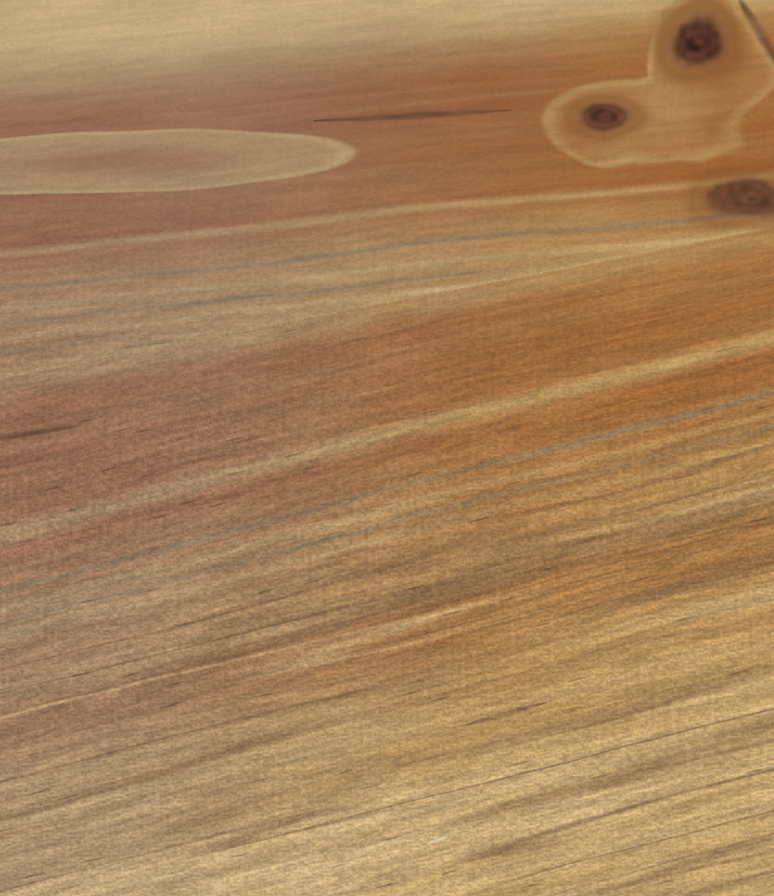
This texture is drawn by a WebGL 1 fragment shader. Its source:

```glsl
precision highp float;
// Varnished pine board seen at a slant: soft and reddish at the top, sharp and pale at the bottom.
// A sheared grain coordinate carries bands, hairlines and fibres; elliptic distances
// add the knots and the pale lens, and tapered segments add the cracks.
uniform vec2 u_resolution;

#define BROWN_COOL vec3(0.59, 0.435, 0.335)
#define BROWN_WARM vec3(0.62, 0.405, 0.22)
#define TAN_COOL vec3(0.66, 0.555, 0.425)
#define TAN_WARM vec3(0.72, 0.58, 0.37)
#define PALE vec3(0.82, 0.715, 0.53)
#define GREY_VEIN vec3(0.53, 0.475, 0.39)
#define KNOT_DARK vec3(0.27, 0.16, 0.13)
#define CRACK_DARK vec3(0.36, 0.25, 0.20)
#define FIBRE_CONTRAST 0.22
#define STREAK_CONTRAST 0.8
#define SPECK_CONTRAST 0.115

float hash(vec2 p) {
  return fract(sin(dot(p, vec2(127.1, 311.7))) * 43758.5453);
}

float noise(vec2 p) {
  vec2 i = floor(p), f = fract(p);
  f = f * f * (3.0 - 2.0 * f);
  return mix(mix(hash(i), hash(i + vec2(1, 0)), f.x),
             mix(hash(i + vec2(0, 1)), hash(i + vec2(1, 1)), f.x), f.y);
}

float fbm(vec2 p) {
  float sum = 0.0, amp = 0.53;
  for (int i = 0; i < 4; i++) {
    sum += amp * noise(p);
    p = p * 2.03 + 17.3;
    amp *= 0.5;
  }
  return sum;
}

float band(float v, float centre, float width) {
  float d = (v - centre) / width;
  return exp(-d * d);
}

// Long thin lines: the mid-level contours of stretched noise.
float hairlines(vec2 p, float width) {
  return band(noise(p), 0.5, width) * smoothstep(0.4, 0.75, noise(p * vec2(1.5, 0.7) + 31.0));
}

// Elliptic distance with a slightly wavering outline; 1 lies on the edge.
float oval(vec2 p, vec2 centre, vec2 radius) {
  return length((p - centre) / radius) + 0.35 * (noise(p * 24.0) - 0.5);
}

// Crack from a to b, tapered at both ends.
float crack(vec2 p, vec2 a, vec2 b, float width) {
  vec2 ab = b - a;
  float t = clamp(dot(p - a, ab) / dot(ab, ab), 0.0, 1.0);
  float w = width * (0.25 + 3.0 * t * (1.0 - t));
  return (0.3 + 0.7 * noise(p * vec2(45.0, 200.0))) * (1.0 - smoothstep(0.1 * w, w, length(p - a - ab * t)));
}

vec3 addKnot(vec3 col, vec2 p, vec2 centre, vec2 radius, float strength) {
  float d = oval(p, centre, radius);
  col = mix(col, BROWN_WARM * 0.85, 0.65 * strength * band(d, 1.15, 0.3));
  vec3 heart = KNOT_DARK * (0.85 + 0.6 * noise(p * 130.0) + 0.12 * sin(d * 16.0));
  return mix(col, heart, strength * (1.0 - smoothstep(0.45, 1.1, d)));
}

void main() {
  vec2 p = gl_FragCoord.xy / u_resolution.y;
  p.y = 1.0 - p.y;                            // y runs down from the top edge
  float sharp = smoothstep(0.1, 0.6, p.y);    // depth of field

  // Grain coordinate: two fans of grain meet along a pale seam.
  float seam = p.y - (0.423 - 0.195 * p.x);
  float lower = smoothstep(-0.002, 0.002, seam);
  float slope = mix(0.1, mix(0.195, 0.26, smoothstep(0.0, 0.13, seam)), lower);
  float v = p.y + slope * p.x + 0.012 * (fbm(p * vec2(4.0, 7.0)) - 0.5);
  float u = p.x - 0.2 * p.y + 0.12 * noise(vec2(3.0, v * 45.0));
  float lined = smoothstep(0.6, 0.74, v);     // where the close grain begins

  // Broad bands: 0 brown, 1 tan, 2 pale.
  float top = 1.85 - 1.9 * smoothstep(0.04, 0.15, v) + 0.6 * smoothstep(0.27, 0.32, v)
            + 0.9 * band(v, 0.282, 0.005) + 0.5 * band(v, 0.345, 0.006) + 0.4 * band(v, 0.376, 0.006);
  float bottom = 0.7 * lined + 0.75 * smoothstep(0.82, 1.1, v) - 0.2 * band(v, 0.83, 0.05)
               + 0.95 * band(v, 0.598, 0.011) + 0.4 * band(v, 0.683, 0.006) + 0.35 * band(v, 0.715, 0.005);
  float tone = mix(top, bottom, lower) + 0.7 * band(seam, 0.008, 0.014);
  tone += STREAK_CONTRAST * mix(0.55, 1.0, lined) * (fbm(vec2(u * 0.9, v * 50.0)) - 0.5);
  tone += 0.6 * (fbm(p * vec2(5.0, 9.0) + 4.0) - 0.5);

  // Pale lens and the halo around the knots.
  vec2 fromLens = p - vec2(0.143, 0.18) + vec2(0.0, 0.04 * (p.x - 0.143));
  float lens = length(fromLens / vec2(0.255, 0.035)) + 0.1 * (noise(p * 14.0) - 0.5);
  float lensTone = 0.85 - 0.7 * (1.0 - smoothstep(0.15, 0.7, lens)) + 0.35 * band(lens, 0.95, 0.06);
  tone = mix(tone, lensTone, 1.0 - smoothstep(0.98, 1.04, lens));
  float halo = min(oval(p, vec2(0.71, 0.135), vec2(0.115, 0.055)),
                   oval(p, vec2(0.79, 0.07), vec2(0.075, 0.085)));
  float haloTone = 0.9 * fbm(p * 16.0) + 0.45 * band(halo, 0.92, 0.09);
  tone = mix(tone, haloTone, 0.85 * (1.0 - smoothstep(0.95, 1.04, halo)));

  // Cool sheen on the left, warm varnish on the right.
  float warm = smoothstep(0.15, 0.7, p.x + 0.2 * (p.y - 0.5) + 0.15 * (fbm(p * 4.0) - 0.5));
  vec3 col = mix(mix(BROWN_COOL, BROWN_WARM, warm), mix(TAN_COOL, TAN_WARM, warm), clamp(tone, -0.3, 1.0));
  col = mix(col, PALE, clamp(tone - 1.0, 0.0, 1.0));

  // Grey veins, then sparse dark and pale hairlines.
  float veins = (1.0 - smoothstep(-0.025, -0.005, seam))
              * (band(v, 0.322, 0.0028) + band(v, 0.36, 0.003) + 0.7 * band(v, 0.39, 0.003))
              + lower * (band(v, 0.661, 0.0035) + 0.8 * band(v, 0.699, 0.003));
  col = mix(col, GREY_VEIN, 0.75 * min(veins, 1.0) * (0.6 + 0.5 * noise(vec2(u * 9.0, v * 30.0))));
  float dark = hairlines(vec2(p.x, v * 42.0), 0.055) + 0.8 * hairlines(vec2(p.x * 1.8, v * 90.0 + 7.0), 0.1);
  float light = hairlines(vec2(p.x * 1.3, v * 58.0 + 50.0), 0.08);
  col = mix(col, GREY_VEIN * vec3(0.96, 0.82, 0.7), 0.65 * min(dark, 1.0) * mix(0.1, 1.0, lined));
  col = mix(col, PALE, 0.5 * light * mix(0.15, 1.0, lined));

  // Fibres, pores and fine speckle, crisper toward the viewer.
  col *= 1.0 + FIBRE_CONTRAST * (fbm(vec2(u * 18.0, v * 190.0)) - 0.5) * mix(0.55, 1.5, sharp);
  vec2 cell = vec2(u * 28.0, v * 260.0);
  float pore = step(0.975, hash(floor(cell))) * (1.0 - smoothstep(0.1, 0.5, length(fract(cell) - 0.5)));
  col *= 1.0 - 0.2 * pore * sharp;
  float speck = noise(p * vec2(240.0, 400.0)) + noise(p * 490.0 + 9.0) - 1.0;
  col *= 1.0 + SPECK_CONTRAST * speck * mix(0.35, 1.4, sharp);

  // Knots, cracks and one bright scratch.
  col = addKnot(col, p, vec2(0.781, 0.047), vec2(0.039, 0.034), 1.0);
  col = addKnot(col, p, vec2(0.677, 0.13), vec2(0.037, 0.019), 0.85);
  col = addKnot(col, p, vec2(0.84, 0.222), vec2(0.055, 0.026), 0.75);
  float cracks = crack(p, vec2(0.35, 0.135), vec2(0.57, 0.123), 0.006)
               + crack(p, vec2(-0.03, 0.494), vec2(0.09, 0.475), 0.005)
               + crack(p, vec2(0.52, 0.809), vec2(0.61, 0.784), 0.005)
               + crack(p, vec2(0.82, -0.01), vec2(0.88, 0.09), 0.009);
  col = mix(col, CRACK_DARK, 0.85 * min(cracks, 1.0));
  col = mix(col, vec3(0.9, 0.87, 0.8), crack(p, vec2(0.478, 0.941), vec2(0.5, 0.934), 0.003));
  gl_FragColor = vec4(col, 1.0);
}
```
